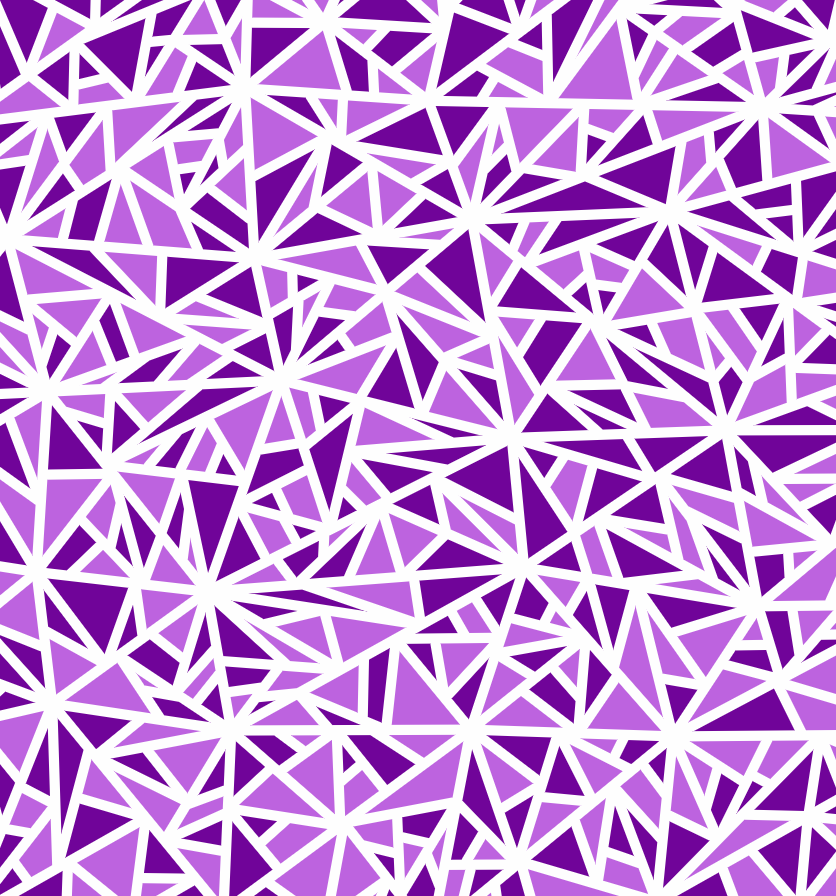
Reproduce this pattern procedurally as a WebGL 2 fragment shader.

```glsl
#version 300 es
precision highp float;
// Irregular mosaic of violet triangle shards separated by even white gaps.

uniform vec2 u_resolution;
out vec4 fragColor;

const vec3 WHITE = vec3(0.995);
const vec3 PURPLE = vec3(0.44, 0.015, 0.60);
const vec3 ORCHID = vec3(0.74, 0.39, 0.875);

// Lengths are fractions of the canvas height.
const vec2 CELL = vec2(0.265, 0.18);
const float HALF_GAP = 0.0057;
const float PURPLE_SHARE = 0.54;
const int MAX_SPLITS = 7;

struct Triangle { vec2 a, b, c; };  // counter-clockwise

// Integer hash and its value in 0..1
uint scramble(uint n) {
    n ^= n >> 16;
    n *= 0x7feb352du;
    n ^= n >> 15;
    n *= 0x846ca68bu;
    return n ^ (n >> 16);
}

float random(uint seed, uint channel) {
    return float(scramble(seed + channel * 7919u) >> 8) * exp2(-24.0);
}

uint cellSeed(ivec2 cell) {
    return scramble(uint(cell.x + 64) + 1009u * uint(cell.y + 64));
}

// Jittered grid point
vec2 corner(ivec2 cell) {
    uint seed = cellSeed(cell);
    vec2 jitter = vec2(random(seed, 1u), random(seed, 2u)) - 0.5;
    return (vec2(cell) + 0.5 * jitter) * CELL;
}

float cross2(vec2 u, vec2 v) { return u.x * v.y - u.y * v.x; }

// Signed distance to a line, positive on its left
float leftOf(vec2 p, vec2 start, vec2 end) {
    return cross2(end - start, p - start) / max(length(end - start), 1e-5);
}

float insideDistance(vec2 p, Triangle t) {
    return min(leftOf(p, t.a, t.b), min(leftOf(p, t.b, t.c), leftOf(p, t.c, t.a)));
}

float area(Triangle t) { return 0.5 * cross2(t.b - t.a, t.c - t.a); }

vec3 edgeLengths(Triangle t) {
    return vec3(distance(t.b, t.c), distance(t.c, t.a), distance(t.a, t.b));
}

// Rotates the corners so that the heaviest edge lies opposite a
Triangle faceEdge(Triangle t, vec3 weight) {
    if (weight.x >= max(weight.y, weight.z)) return t;
    if (weight.y >= weight.z) return Triangle(t.b, t.c, t.a);
    return Triangle(t.c, t.a, t.b);
}

// Finds the large triangle around p; each cell is halved along a random diagonal
Triangle locate(vec2 p, out uint seed) {
    ivec2 home = ivec2(floor(p / CELL));
    Triangle found = Triangle(p, p, p);
    seed = 0u;
    for (int y = -1; y <= 1; y++)
    for (int x = -1; x <= 1; x++) {
        ivec2 cell = home + ivec2(x, y);
        uint key = cellSeed(cell);
        vec2 sw = corner(cell), se = corner(cell + ivec2(1, 0));
        vec2 ne = corner(cell + ivec2(1, 1)), nw = corner(cell + ivec2(0, 1));
        bool rising = random(key, 3u) < 0.5;
        Triangle lower = Triangle(sw, se, rising ? ne : nw);
        Triangle upper = Triangle(rising ? sw : se, ne, nw);
        if (insideDistance(p, lower) > 0.0) {
            found = lower;
            seed = scramble(key + 31u);
        } else if (insideDistance(p, upper) > 0.0) {
            found = upper;
            seed = scramble(key + 32u);
        }
    }
    return found;
}

// Returns distance to the shard's rim (x) and its tone in 0..1 (y)
vec2 shard(vec2 p) {
    uint seed;
    Triangle t = locate(p, seed);
    float tone = random(seed, 4u);

    // Split from a corner to a long edge until the piece is small
    for (int i = 0; i < MAX_SPLITS; i++) {
        if (area(t) < mix(0.0028, 0.0062, random(seed, 5u))) break;
        vec3 whim = vec3(random(seed, 6u), random(seed, 7u), random(seed, 8u));
        t = faceEdge(t, edgeLengths(t) * mix(vec3(0.6), vec3(1.0), whim));
        vec2 foot = mix(t.b, t.c, mix(0.34, 0.66, random(seed, 9u)));
        bool left = leftOf(p, t.a, foot) > 0.0;
        tone = fract(random(seed, 10u) + (left ? 0.5 : 0.0));
        if (left) t.b = foot; else t.c = foot;
        seed = scramble(seed + (left ? 17u : 53u));
    }
    float rim = insideDistance(p, t);

    // Cut the slim tip off some larger pieces
    if (area(t) > 0.0024 && random(seed, 11u) < 0.4) {
        t = faceEdge(t, -edgeLengths(t));
        vec2 start = mix(t.a, t.b, mix(0.5, 0.75, random(seed, 12u)));
        vec2 end = mix(t.a, t.c, mix(0.5, 0.75, random(seed, 13u)));
        float cut = leftOf(p, start, end);
        rim = min(rim, abs(cut));
        tone = fract(tone + (cut > 0.0 ? 0.5 : 0.0));
    }
    return vec2(rim, tone);
}

void main() {
    vec2 p = gl_FragCoord.xy / u_resolution.y;
    vec2 piece = shard(p);
    vec3 fill = piece.y < PURPLE_SHARE ? PURPLE : ORCHID;
    float cover = clamp((piece.x - HALF_GAP) * u_resolution.y + 0.5, 0.0, 1.0);
    fragColor = vec4(mix(WHITE, fill, cover), 1.0);
}
```
